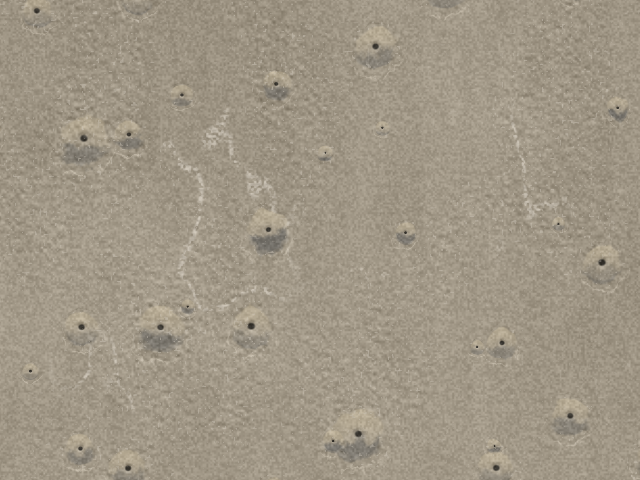
This texture is drawn by a WebGL 1 fragment shader. Its source:

```glsl
precision highp float;
// Damp beach sand dotted with small burrow mounds, each with a dark hole.
// Jittered grids place the mounds, lit from above; layered value noise makes
// the grain, and broken noise contours make the pale dry streaks.
uniform vec2 u_resolution;

const vec3 SAND = vec3(0.622, 0.585, 0.519);
const vec3 LIT_SAND = vec3(0.755, 0.705, 0.605);
const vec3 SHADE_SAND = vec3(0.43, 0.42, 0.40);
const vec3 HOLE_COLOR = vec3(0.19, 0.18, 0.16);
const vec3 DRY_SAND = vec3(0.79, 0.76, 0.71);
const float GRAIN_SCALE = 250.0;
const float GRAIN_CONTRAST = 0.105;
const float BUMP_CONTRAST = 0.075;
const float LARGE_CELL = 0.215;
const float LARGE_DENSITY = 0.66;
const vec2 LARGE_RADII = vec2(0.030, 0.056);
const float SMALL_CELL = 0.15;
const float SMALL_DENSITY = 0.17;
const vec2 SMALL_RADII = vec2(0.014, 0.025);

float hash(vec2 p) {
  vec3 q = fract(vec3(p.xyx) * 0.1031);
  q += dot(q, q.yzx + 33.33);
  return fract((q.x + q.y) * q.z);
}

float noise(vec2 p) {
  vec2 i = floor(p), f = fract(p);
  f = f * f * (3.0 - 2.0 * f);
  return mix(mix(hash(i), hash(i + vec2(1.0, 0.0)), f.x),
             mix(hash(i + vec2(0.0, 1.0)), hash(i + 1.0), f.x), f.y);
}

float fbm(vec2 p) {
  float sum = 0.0, amp = 0.533;
  for (int i = 0; i < 4; i++) {
    sum += amp * noise(p);
    p = mat2(1.6, 1.2, -1.2, 1.6) * p + 17.3;
    amp *= 0.5;
  }
  return sum;
}

// Paints one mound; d is the offset from its hole, rnd varies its look.
void paintMound(vec2 d, float radius, float rnd, float crumble,
                inout vec3 color, inout float rough) {
  vec2 q = d / radius;
  float r = length(q) * (1.0 + 0.5 * (crumble - 0.5));
  float up = q.y / (length(q) + 0.05);
  float dome = 1.0 - smoothstep(0.88, 1.04, r);

  // Rough skirt with a faint outer rim, drooping below the mound.
  float skirt = length(q + vec2(0.3 * (rnd - 0.5), 0.2)) + 0.9 * (crumble - 0.5);
  rough += 0.9 * (1.0 - smoothstep(1.0, 1.7, skirt)) * (1.0 - dome);
  float rim = smoothstep(0.10, 0.0, abs(skirt - 1.4));
  color += 0.07 * rim * (0.3 - up) * smoothstep(0.3, 0.55, crumble);

  // Sunny upper slope, grey crumbling lower slope and cast shadow.
  float slope = dome * smoothstep(0.05, 0.5, r);
  color = mix(color, LIT_SAND, slope * (0.32 + 0.38 * up));
  float lower = smoothstep(0.05, 0.55, -q.y + 1.3 * (crumble - 0.5));
  color = mix(color, SHADE_SAND, dome * lower * mix(0.15, 0.85, rnd));
  float foot = smoothstep(0.16, 0.0, abs(r - 1.03));
  color = mix(color, SHADE_SAND, 0.5 * foot * smoothstep(0.1, 0.9, -up));

  // Dished crater around the hole, then the hole itself.
  float hole = length(q * vec2(1.0, 1.1)) / mix(0.22, 0.13, rnd);
  float dish = 1.0 - smoothstep(1.2, 2.3, hole);
  color -= 0.10 * dish * up;
  color = mix(color, HOLE_COLOR, 0.92 * (1.0 - smoothstep(0.55, 1.25, hole)));
}

// Scatters mounds over a jittered grid, visiting the nearby cells.
void scatterMounds(vec2 p, float cell, float density, vec2 radii, float seed,
                   float crumble, inout vec3 color, inout float rough) {
  vec2 home = floor(p / cell);
  for (int y = -1; y <= 1; y++) {
    for (int x = -1; x <= 1; x++) {
      vec2 id = home + vec2(float(x), float(y));
      vec2 key = id + seed;
      if (hash(key) < density) {
        vec2 jitter = vec2(hash(key + 41.7), hash(key + 83.1));
        float size = hash(key + 127.9);
        vec2 center = (id + 0.1 + 0.8 * jitter) * cell;
        float radius = mix(radii.x, radii.y, size * size);
        paintMound(p - center, radius, hash(key + 61.3), crumble, color, rough);
      }
    }
  }
}

void main() {
  vec2 p = gl_FragCoord.xy / u_resolution.y;
  float crumble = fbm(p * 48.0 + 5.0);
  float patches = fbm(p * vec2(5.0, 3.5) + 21.0);

  // Broad damp and dry tones with faint vertical wash marks.
  vec3 color = SAND + 0.075 * (fbm(p * 2.2 + 3.0) - 0.5);
  color += 0.03 * (noise(p * vec2(38.0, 7.0)) - 0.5);
  float rough = 0.45 + 0.9 * smoothstep(0.45, 0.7, patches);

  // Broken pale streaks along noise contours.
  float contour = abs(fbm(p * vec2(3.4, 2.3) + 9.0) - 0.5);
  float streak = 1.0 - smoothstep(0.002, 0.016, contour);
  streak *= smoothstep(0.48, 0.72, noise(p * 4.5 + 57.0));
  float speckle = noise(p * 190.0 + 71.0);
  color = mix(color, DRY_SAND, 0.75 * streak * smoothstep(0.3, 0.7, speckle));

  scatterMounds(p, SMALL_CELL, SMALL_DENSITY, SMALL_RADII, 211.0, crumble, color, rough);
  scatterMounds(p, LARGE_CELL, LARGE_DENSITY, LARGE_RADII, 13.0, crumble, color, rough);

  // Lit bumps, fine grain and scattered pale grains.
  vec2 b = p * 105.0;
  color += BUMP_CONTRAST * rough * (noise(b) - noise(b + vec2(0.15, 0.6)));
  color += GRAIN_CONTRAST * (noise(p * GRAIN_SCALE + 31.0) - 0.5);
  float pale = smoothstep(0.82, 0.95, noise(p * 215.0 + 97.0));
  color = mix(color, DRY_SAND, 0.5 * pale * min(rough, 1.0));
  gl_FragColor = vec4(clamp(color, 0.0, 1.0), 1.0);
}
```
